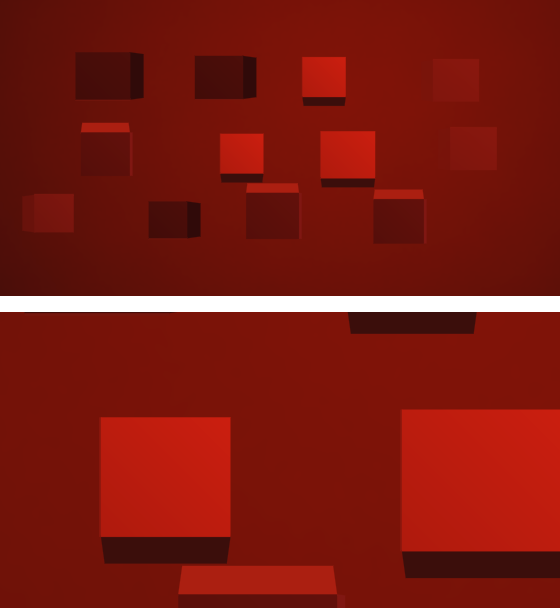
Top, the full canvas; bottom, a detail of the centre.
This background is drawn by a Shadertoy shader. Its source:

```glsl
const int COLS = 4;
const int ROWS = 3;
const float COL_STEP = 0.394;                        // lengths are in canvas heights
const vec3 ROW_START = vec3(0.335, 0.380, 0.160);
const vec3 ROW_HEIGHT = vec3(0.720, 0.490, 0.255);
const vec2 JITTER = vec2(0.045, 0.025);
const vec2 SIZE_RANGE = vec2(0.062, 0.096);
const float TAPER = 0.14;

const vec3 SHADE = vec3(0.25, 0.050, 0.035);
const vec3 GLOW = vec3(0.48, 0.073, 0.030);
const vec2 GLOW_CENTRE = vec2(0.62, 0.68);
const vec2 GLOW_SQUASH = vec2(1.0, 0.6);
const float MOTTLE = 0.035;

// Block kinds: 0 lit front, 1 shadowed, 2 lit top, 3 faint
const int KIND[12] = int[12](1, 1, 0, 3,  2, 0, 0, 3,  3, 1, 2, 2);
const vec3 FRONT[4] = vec3[4](vec3(0.74, 0.110, 0.055), vec3(0.28, 0.050, 0.035),
                              vec3(0.36, 0.060, 0.040), vec3(0.56, 0.100, 0.070));
const vec3 FLANK[4] = vec3[4](vec3(0.55, 0.090, 0.050), vec3(0.19, 0.040, 0.035),
                              vec3(0.50, 0.090, 0.070), vec3(0.47, 0.080, 0.050));
const vec3 CAP[4] = vec3[4](vec3(0.23, 0.055, 0.045), vec3(0.46, 0.085, 0.050),
                            vec3(0.67, 0.120, 0.065), vec3(0.58, 0.110, 0.070));
const vec2 DEPTH[4] = vec2[4](vec2(-0.002, -0.030), vec2(0.045, -0.003),
                              vec2(0.009, 0.032), vec2(-0.040, 0.003));
const float OPACITY[4] = float[4](1.0, 1.0, 1.0, 0.55);

vec2 hash2(vec2 p) {
    p = vec2(dot(p, vec2(127.1, 311.7)), dot(p, vec2(269.5, 183.3)));
    return fract(sin(p) * 43758.5);
}

float cornerSlope(vec2 cell, vec2 corner, vec2 f) {
    return dot(hash2(cell + corner) * 2.0 - 1.0, f - corner);
}

float gradientNoise(vec2 p) {
    vec2 cell = floor(p), f = fract(p);
    vec2 u = f * f * f * (f * (f * 6.0 - 15.0) + 10.0);
    vec2 e = vec2(0.0, 1.0);
    return mix(mix(cornerSlope(cell, e.xx, f), cornerSlope(cell, e.yx, f), u.x),
               mix(cornerSlope(cell, e.xy, f), cornerSlope(cell, e.yy, f), u.x), u.y);
}

float coverage(float dist, float pixel) {
    return clamp(0.5 - dist / (1.2 * pixel), 0.0, 1.0);
}

// Tapered face extruded along x, tucked one pixel under the front
float flankMask(vec2 p, vec2 halfSize, float depth, float pixel) {
    float q = p.x * sign(depth) - halfSize.x;
    float dist = max(max(-q - pixel, q - abs(depth)),
                     abs(p.y) - halfSize.y + TAPER * max(q, 0.0));
    return coverage(dist, pixel);
}

vec3 background(vec2 uv, vec2 p) {
    float fall = pow(length((uv - GLOW_CENTRE) * GLOW_SQUASH), 1.5);
    float light = 1.1 - 1.45 * fall;
    light += MOTTLE * (gradientNoise(p * 7.0) + 0.6 * gradientNoise(p * 45.0));
    return mix(SHADE, GLOW, light);
}

void paintBlock(inout vec3 colour, vec2 p, vec2 halfSize, int kind, float pixel) {
    float alpha = OPACITY[kind];
    vec2 depth = DEPTH[kind];
    vec3 block = colour;
    block = mix(block, FLANK[kind], flankMask(p, halfSize, depth.x, pixel));
    block = mix(block, CAP[kind], flankMask(p.yx, halfSize.yx, depth.y, pixel));
    vec2 edge = abs(p) - halfSize;
    vec3 front = FRONT[kind] * (1.0 + 0.04 * (p.x + p.y) / halfSize.x);
    block = mix(block, front, coverage(max(edge.x, edge.y), pixel));
    colour = mix(colour, block, alpha);
}

void mainImage(out vec4 fragColor, in vec2 fragCoord) {
    float pixel = 1.0 / iResolution.y;
    vec2 p = fragCoord * pixel;
    vec3 colour = background(fragCoord / iResolution.xy, p);

    // Floating blocks on a staggered, jittered grid
    for (int row = 0; row < ROWS; row++) {
        for (int col = 0; col < COLS; col++) {
            vec2 id = vec2(col, row) + 1.0;
            vec2 centre = vec2(ROW_START[row] + float(col) * COL_STEP, ROW_HEIGHT[row]);
            centre += (hash2(id) - 0.5) * 2.0 * JITTER;
            float width = mix(SIZE_RANGE.x, SIZE_RANGE.y, hash2(id + 17.0).x);
            vec2 halfSize = vec2(width, 0.02 + 0.65 * width);
            paintBlock(colour, p - centre, halfSize, KIND[row * COLS + col], pixel);
        }
    }
    fragColor = vec4(colour, 1.0);
}
```
